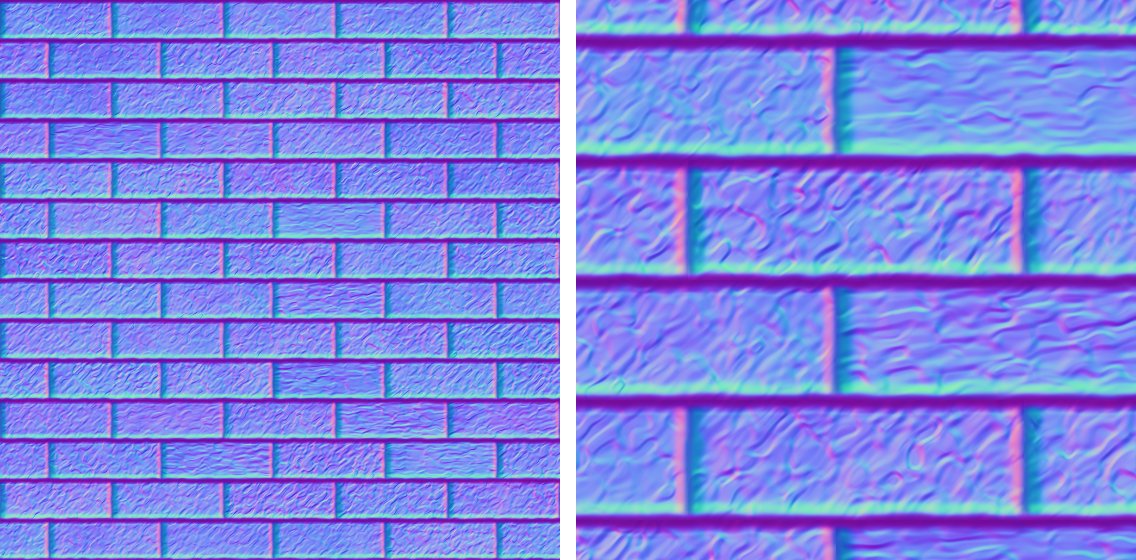
Left, the full canvas; right, a detail of the centre.
Write a Shadertoy shader that draws this texture map.

```glsl
// Tangent-space normal map of a rough brick wall in running bond, 5 bricks by 14 courses.

float hash(vec2 p) {
    return fract(sin(dot(p, vec2(127.1, 311.7))) * 43758.5453);
}

float noise(vec2 p) {
    vec2 i = floor(p), f = fract(p);
    f = f * f * (3.0 - 2.0 * f);
    return mix(mix(hash(i), hash(i + vec2(1, 0)), f.x),
               mix(hash(i + vec2(0, 1)), hash(i + vec2(1, 1)), f.x), f.y);
}

// Soft stripe around a centre line
float band(float x, float centre, float width) {
    float t = (x - centre) / width;
    return exp(-t * t);
}

// Chipped clay: broken plateaus with steep rims, plus fine grit
float clayHeight(vec2 p, vec2 brick) {
    float slant = smoothstep(0.03, 0.2, hash(brick + 3.7));
    float angle = mix(0.06, 0.75, slant);
    float c = cos(angle), s = sin(angle);
    vec2 q = vec2(c * p.x - s * p.y, s * p.x + c * p.y);
    q = q * vec2(mix(60.0, 95.0, slant), 150.0) + brick * 17.3;
    q += 0.7 * vec2(noise(p * 90.0 + brick * 7.0), noise(p * 90.0 + brick * 9.0 + 31.0));
    float chips = smoothstep(0.3, 0.75, noise(q));
    return 0.4 * chips + 0.45 * noise(q * 1.6 + 41.0);
}

void mainImage(out vec4 fragColor, in vec2 fragCoord) {
    // Canvas position, measured downwards from the top
    vec2 p = fragCoord / iResolution.xy;
    p.y = 1.0 - p.y;

    // Brick layout, alternate courses shifted
    vec2 grid = p * vec2(5.0, 14.0);
    float course = floor(grid.y);
    grid.x -= 0.44 * mod(course, 2.0);
    vec2 brick = vec2(mod(floor(grid.x), 5.0), course);

    // Signed offset from the nearest joints, slightly worn
    vec2 joint = (grid - round(grid)) / vec2(5.0, 14.0);
    joint += 0.0018 * (vec2(noise(p * 95.0), noise(p * 80.0 + 57.0)) - 0.5);

    // Bevels around each brick
    float inCourse = smoothstep(0.002, 0.007, abs(joint.y));
    float inBrick = smoothstep(0.001, 0.006, abs(joint.x));
    float upper = band(joint.y, 0.0008, 0.0041);
    float lower = band(joint.y, -0.0066, 0.0035) * mix(0.3, 1.0, inBrick);
    float left = band(joint.x, 0.0050, 0.0050) * inCourse;
    float right = band(joint.x, -0.0046, 0.0034) * inCourse;
    float wear = mix(0.75, 1.2, hash(brick + 8.1));
    vec2 slope = vec2(1.05 * wear * right - 1.25 * left,
                      1.1 * lower - 1.8 * upper);
    // Thin raised lip under the upper bevel
    slope.y += 0.25 * band(joint.y, 0.0082, 0.0013) * inBrick;

    // Surface grain, weaker inside the mortar
    float e = 0.0012;
    float h = clayHeight(p, brick);
    vec2 grain = vec2(h - clayHeight(p + vec2(e, 0), brick),
                      h - clayHeight(p + vec2(0, e), brick)) / e;
    float rough = mix(0.0024, 0.0042, hash(brick + 5.3));
    slope += grain * rough * mix(0.25, 1.0, inCourse * inBrick);

    // Tilt and rounding of every brick, with broad unevenness
    slope += vec2(0.0, 0.09) + 0.18 * (vec2(hash(brick), hash(brick + 2.9)) - 0.5);
    slope.y += 0.24 * (fract(grid.y) - 0.5);
    slope += 0.22 * (vec2(noise(p * 28.0 + brick), noise(p * 28.0 + brick + 19.0)) - 0.5);

    // Encode the normal, with darker mortar
    vec3 colour = 0.5 + 0.5 * normalize(vec3(slope, 1.0));
    float crease = band(joint.x, 0.0002, 0.0028) * inCourse;
    colour *= vec3(1.01, 1.0, 0.965);
    colour *= 1.0 - upper * vec3(0.1, 0.15, 0.15);
    colour *= 1.0 - crease * vec3(0.25, 0.3, 0.12);
    fragColor = vec4(colour, 1.0);
}
```
